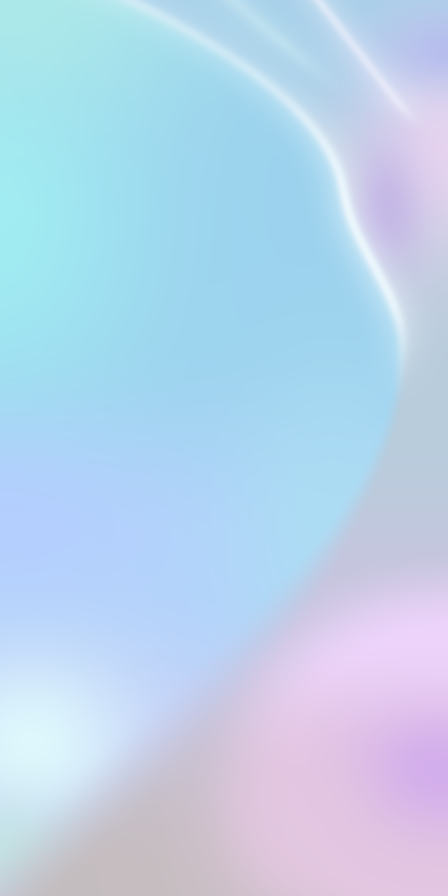
Give the GLSL for this background, as a Shadertoy shader.

```glsl
// Soft elliptical spot, 1 at its centre
float spot(vec2 p, vec2 centre, vec2 radius) {
    vec2 q = (p - centre) / radius;
    return exp(-dot(q, q));
}

// Horizontal position of the bubble's rim at height y
float rimX(float y) {
    float up = max(y - 1.23, 0.0);
    float down = max(1.23 - y, 0.0);
    float shoulder = 0.13 * smoothstep(0.0, 0.36, up);
    float crown = 2.2 * pow(max(up - 0.32, 0.0), 1.91);
    return 0.898 - shoulder - crown - down * down * (0.93 - 0.27 * down);
}

// Signed distance to the rim, positive on the right
float rimDistance(vec2 p) {
    float slope = (rimX(p.y + 0.01) - rimX(p.y - 0.01)) / 0.02;
    return (p.x - rimX(p.y)) / sqrt(1.0 + slope * slope);
}

// Thin light line with a faint halo
float filament(float d, float width) {
    float core = d / width;
    float halo = d / (width * 3.5);
    return 0.6 * exp(-core * core) + 0.4 * exp(-halo * halo);
}

vec3 bubbleColor(vec2 p) {
    vec3 color = mix(vec3(0.70, 0.83, 0.98), vec3(0.61, 0.82, 0.93), smoothstep(0.75, 1.25, p.y));
    color = mix(color, vec3(0.77, 0.81, 0.97), smoothstep(0.75, 0.30, p.y));
    // Aqua on the left, periwinkle below it
    color = mix(color, vec3(0.63, 0.93, 0.95), 0.95 * spot(p, vec2(-0.02, 1.52), vec2(0.34, 0.46)));
    color = mix(color, vec3(0.68, 0.92, 0.91), 0.85 * spot(p, vec2(0.05, 2.0), vec2(0.42, 0.25)));
    color = mix(color, vec3(0.71, 0.80, 1.00), 0.8 * spot(p, vec2(0.0, 0.83), vec2(0.38, 0.22)));
    // Pale cyan near the lower rim, white glow in the corner
    color = mix(color, vec3(0.67, 0.87, 0.95), 0.8 * spot(p, vec2(0.74, 0.84), vec2(0.22, 0.38)));
    color = mix(color, vec3(0.87, 0.97, 0.99), spot(p, vec2(0.07, 0.34), vec2(0.23, 0.20)));
    return mix(color, vec3(0.76, 0.90, 0.88), 0.8 * spot(p, vec2(0.0, 0.10), vec2(0.18, 0.12)));
}

vec3 outerColor(vec2 p) {
    vec3 color = mix(vec3(0.77, 0.74, 0.75), vec3(0.78, 0.77, 0.87), smoothstep(0.05, 0.55, p.y));
    color = mix(color, vec3(0.72, 0.80, 0.86), smoothstep(0.65, 1.05, p.y));
    color = mix(color, vec3(0.64, 0.81, 0.91), smoothstep(1.55, 1.85, p.y));
    // Pink and violet haze at the upper right
    color = mix(color, vec3(0.91, 0.83, 0.94), 0.95 * spot(p, vec2(0.99, 1.67), vec2(0.21, 0.26)));
    color = mix(color, vec3(0.76, 0.70, 0.90), 0.85 * spot(p, vec2(0.86, 1.53), vec2(0.08, 0.14)));
    color = mix(color, vec3(0.70, 0.72, 0.93), 0.8 * spot(p, vec2(1.02, 1.89), vec2(0.15, 0.08)));
    // Pink dome at the lower right
    float dome = length((p - vec2(1.0, 0.28)) / vec2(0.46, 0.40));
    vec3 domeColor = mix(vec3(0.89, 0.78, 0.88), vec3(0.93, 0.83, 0.98), smoothstep(0.25, 0.58, p.y));
    domeColor = mix(domeColor, vec3(0.82, 0.67, 0.93), 0.95 * spot(p, vec2(0.97, 0.28), vec2(0.20, 0.14)));
    color = mix(color, domeColor, smoothstep(1.25, 0.75, dome));
    return mix(color, vec3(0.89, 0.78, 0.88), 0.8 * spot(p, vec2(0.66, 0.15), vec2(0.20, 0.22)));
}

void mainImage(out vec4 fragColor, in vec2 fragCoord) {
    vec2 p = fragCoord / iResolution.xy * vec2(1.0, 2.0);
    float d = rimDistance(p);

    // The rim is crisp above and dissolves below
    float softness = mix(0.10, 0.018, smoothstep(0.2, 1.1, p.y));
    vec3 color = mix(bubbleColor(p), outerColor(p), smoothstep(-softness, softness, d));

    // Light along the rim
    float rimLight = smoothstep(1.08, 1.36, p.y) * mix(1.0, 0.6, smoothstep(1.55, 1.9, p.y));
    color = mix(color, vec3(0.93, 0.97, 0.99), 0.95 * rimLight * filament(d, 0.014));

    // Two slanting streaks beyond the rim
    float depth = 2.0 - p.y;
    float faintStreak = filament((p.x - 0.52 - 1.15 * depth) * 0.66, 0.018);
    float brightStreak = filament((p.x - 0.71 - 0.78 * depth) * 0.79, 0.012);
    color = mix(color, vec3(0.82, 0.93, 0.96), 0.55 * faintStreak * smoothstep(0.24, 0.08, depth));
    color = mix(color, vec3(0.95, 0.95, 0.99), 0.7 * brightStreak * smoothstep(0.30, 0.22, depth));

    fragColor = vec4(color, 1.0);
}
```
